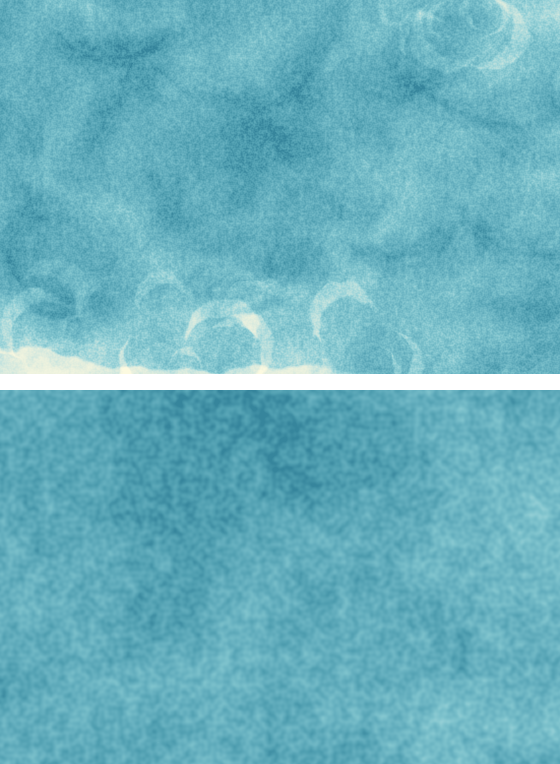
Top: the whole. Bottom: its middle third, enlarged.
Write a Shadertoy shader that draws this texture.

```glsl
// Turquoise watercolour wash with curved brush sweeps, pale ragged margins and paper grain.
#define BASE_DENSITY 3.75
#define WASH_CONTRAST 1.6
#define MOTTLE_CONTRAST 1.15
#define SWEEP_STRENGTH 0.85
#define RIM_STRENGTH 0.75
#define MARGIN_FADE 2.5
#define GRAIN_STRENGTH 1.0
#define GRAIN_SCALE 190.0
#define WARP 0.11
#define SWEEPS 8
#define DABS 24

const float TAU = 6.2832;

// Bare paper first, densest pigment last.
const vec3 PIGMENT[8] = vec3[8](
    vec3(0.99, 0.98, 0.88), vec3(0.91, 0.94, 0.87), vec3(0.77, 0.89, 0.87),
    vec3(0.61, 0.83, 0.85), vec3(0.49, 0.76, 0.80), vec3(0.40, 0.69, 0.75),
    vec3(0.31, 0.62, 0.69), vec3(0.21, 0.52, 0.61));

float hash(vec2 p) {
    vec3 h = fract(p.xyx * 0.1031);
    h += dot(h, h.yzx + 33.33);
    return fract((h.x + h.y) * h.z);
}

float corner(vec2 cell, vec2 offset) {
    float angle = TAU * hash(cell);
    return dot(vec2(cos(angle), sin(angle)), offset);
}

float gradientNoise(vec2 p) {
    vec2 i = floor(p), f = p - i, e = vec2(0.0, 1.0);
    vec2 u = f * f * f * (f * (f * 6.0 - 15.0) + 10.0);
    return mix(mix(corner(i, f), corner(i + e.yx, f - e.yx), u.x),
               mix(corner(i + e, f - e), corner(i + e.yy, f - e.yy), u.x), u.y);
}

float fbm(vec2 p) {
    float sum = 0.0, amplitude = 1.0;
    for (int i = 0; i < 5; i++) {
        sum += amplitude * gradientNoise(p);
        p = mat2(1.6, 1.2, -1.2, 1.6) * p + 17.3;
        amplitude *= 0.5;
    }
    return sum;
}

// Bowl-shaped brush arcs, streaked along their length and crisper outside.
float brushSweeps(vec2 p) {
    float density = 0.0;
    for (int i = 0; i < SWEEPS; i++) {
        vec2 cell = vec2(i % 4, i / 4);
        vec2 jitter = vec2(hash(cell + 3.0), hash(cell + 41.0));
        vec2 d = p - (cell + 0.2 + 0.6 * jitter) * vec2(0.4, 0.48) - vec2(0.0, 0.17);
        float radius = mix(0.13, 0.32, hash(cell + 77.0));
        float tilt = mix(-1.0, 0.7, hash(cell + 19.0));
        vec2 facing = vec2(sin(tilt), -cos(tilt));
        float r = length(d) + 1e-4;
        float along = dot(d, facing), across = dot(d, vec2(-facing.y, facing.x));
        float arc = smoothstep(0.1, 0.95, along / r);
        float x = (r - radius) / 0.055;
        x *= x > 0.0 ? 2.2 : 1.0;
        float streak = gradientNoise(vec2(atan(across, along) * 2.0 + float(i) * 9.0, r * 48.0));
        density += arc * exp(-x * x) * (0.85 + 1.3 * streak);
        density -= 0.35 * arc * smoothstep(radius, radius * 0.5, r);
    }
    return density;
}

// Overlapping round dabs: x is glazed pigment, y is the paler crescent left beside it.
vec2 edgeDabs(vec2 p) {
    vec2 result = vec2(0.0);
    for (int i = 0; i < DABS; i++) {
        vec2 seed = vec2(i, 5.0);
        float a = hash(seed), b = hash(seed + 31.0), c = hash(seed + 67.0);
        bool low = i < 16;
        vec2 centre = low ? vec2((float(i) + a) / 15.0, 0.27 * b * b)
                          : vec2(0.95 + 0.55 * a, 1.0 - 0.13 * b);
        float radius = mix(0.035, 0.1, c);
        float angle = TAU * hash(seed + 93.0);
        vec2 shift = radius * mix(0.25, 0.6, b) * vec2(cos(angle), sin(angle));
        float glaze = length(p - centre - shift) - radius;
        float crescent = max(length(p - centre) - radius, -glaze);
        result.x += low ? 0.28 * smoothstep(0.004, -0.004, glaze) : 0.0;
        result.y += mix(0.5, 1.3, a) * smoothstep(0.004, -0.005, crescent);
    }
    return result;
}

// Wet edge: pigment gathers sharply on one side of a contour and fades on the other.
float wetRim(float field) {
    return smoothstep(-0.015, 0.02, field) * exp(-14.0 * max(field, 0.0));
}

void mainImage(out vec4 fragColor, in vec2 fragCoord) {
    vec2 p = fragCoord / iResolution.y;
    vec2 drift = vec2(fbm(p * 2.3), fbm(p * 2.3 + 37.0));
    vec2 q = p + WARP * drift;
    vec2 ragged = p + 0.03 * drift + 0.01 * gradientNoise(p * 28.0);

    // Broad washes and cloudy mottling
    float density = BASE_DENSITY + 1.0;
    density += WASH_CONTRAST * fbm(q * 2.2 + 5.0) + MOTTLE_CONTRAST * fbm(q * 8.0 + 61.0);
    density += 0.4 * smoothstep(0.9, 0.2, length(p - vec2(0.35, 0.75)));
    density -= 0.4 * smoothstep(0.35, 0.0, length((q - vec2(0.75, 0.38)) * vec2(1.3, 0.8)));
    density += SWEEP_STRENGTH * brushSweeps(p + 0.45 * WARP * drift);

    // Dried bloom edges
    float bloom = fbm(q * 2.5 + 11.0);
    float patches = smoothstep(-0.15, 0.3, gradientNoise(p * 4.0 + 23.0));
    density += RIM_STRENGTH * patches * (wetRim(bloom) + 0.7 * wetRim(0.3 - bloom));

    // Thin margins, dabs and bare paper
    float leftSide = smoothstep(1.15, 0.75, q.x);
    float margin = leftSide * smoothstep(0.32, 0.0, p.y + 0.13 * drift.y);
    margin += 0.75 * smoothstep(0.27, 0.0, length((q - vec2(1.45, 1.0)) * vec2(0.7, 1.2)));
    vec2 dabs = edgeDabs(ragged);
    density += dabs.x - min(dabs.y, 2.0) - MARGIN_FADE * margin;
    float bareEdge = ragged.y - 0.015 - 0.06 * smoothstep(0.35, 0.0, p.x) + 0.035 * gradientNoise(p * 9.0);
    density -= 1.6 * leftSide * smoothstep(0.006, -0.006, bareEdge);

    // Pigment settling in the paper tooth
    float grain = gradientNoise(p * GRAIN_SCALE) + 0.9 * gradientNoise(p * GRAIN_SCALE * 0.5 + 9.0);
    grain += 0.6 * gradientNoise(p * vec2(60.0, 35.0));
    density += GRAIN_STRENGTH * grain * mix(0.3, 1.0, smoothstep(0.5, 4.0, density));

    vec3 color = PIGMENT[0];
    for (int i = 1; i < 8; i++) color = mix(color, PIGMENT[i], clamp(density - float(i - 1), 0.0, 1.0));
    fragColor = vec4(color, 1.0);
}
```
